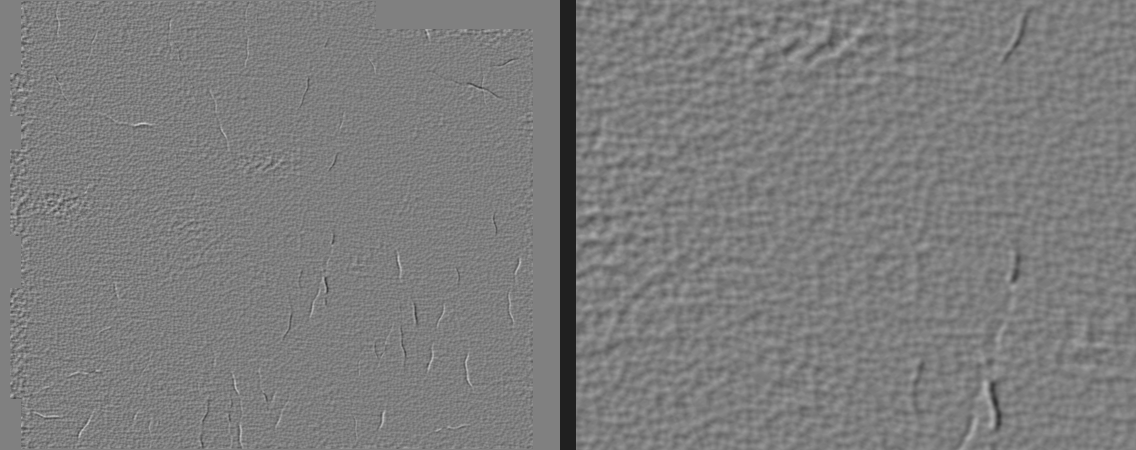
Left, the full canvas; right, a detail of the centre.
This texture map is drawn by a Shadertoy shader. Its source:

```glsl
#define BASE_GREY 0.494
#define BORDER_GREY 0.502
#define GRAIN_SCALE vec2(135.0, 165.0)
#define GRAIN_CONTRAST 0.115
#define STREAK_SCALE vec2(20.0, 125.0)
#define STREAK_CONTRAST 0.05
#define ROUGH_CONTRAST 0.26
#define CRACK_COUNT 58
#define CRACK_WIDTH 0.0021
#define CRACK_CONTRAST 0.27

vec2 hash2(vec2 p) {
    vec3 q = fract(p.xyx * vec3(0.1031, 0.1030, 0.0973));
    q += dot(q, q.yzx + 33.33);
    return fract((q.xx + q.yz) * q.zy);
}

// Distance to the nearest scattered cell point
float cellNoise(vec2 p) {
    vec2 cell = floor(p), f = fract(p);
    float nearest = 4.0;
    for (int y = -1; y <= 1; y++)
    for (int x = -1; x <= 1; x++) {
        vec2 o = vec2(x, y);
        vec2 r = o + hash2(cell + o + 50.0) - f;
        nearest = min(nearest, dot(r, r));
    }
    return sqrt(nearest);
}

// Relief: the noise minus a shifted copy of itself
float relief(vec2 p, vec2 shift) {
    return cellNoise(p + shift) - cellNoise(p - shift);
}

float boxDistance(vec2 p, vec2 low, vec2 high) {
    vec2 d = max(low - p, p - high);
    return max(d.x, d.y);
}

float blob(vec2 p, vec2 centre, vec2 radius) {
    vec2 d = (p - centre) / radius;
    return exp(-dot(d, d));
}

// Stepped outline of the scanned sheet, negative inside
float sheetDistance(vec2 p) {
    float d = boxDistance(p, vec2(0.047, 0.003), vec2(1.184, 0.998));
    d = min(d, boxDistance(p, vec2(0.023, 0.113), vec2(0.06, 0.360)));
    d = min(d, boxDistance(p, vec2(0.023, 0.476), vec2(0.06, 0.668)));
    d = min(d, boxDistance(p, vec2(0.023, 0.742), vec2(0.06, 0.838)));
    return max(d, -boxDistance(p, vec2(0.836, 0.935), vec2(2.0)));
}

// Thin embossed cracks, mostly upright, broken along their length
float cracks(vec2 p) {
    float sum = 0.0;
    for (int i = 0; i < CRACK_COUNT; i++) {
        float id = float(i);
        vec2 place = hash2(vec2(id, 7.0));
        vec2 form = hash2(vec2(id, 19.0));
        vec2 tone = hash2(vec2(id, 31.0));
        vec2 q = p - vec2(0.08 + 1.07 * fract(id * 0.618 + 0.1), pow(place.y, 1.2));
        if (i % 8 == 5) q = q.yx;

        float halfLength = mix(0.025, 0.13, form.x * form.x);
        float lean = (form.y - 0.45) * 0.9;
        float bend = (place.x - 0.5) * 3.5;
        float t = q.y;
        float path = lean * t + bend * t * t
                   + 0.0035 * sin(t * 55.0 + id) + 0.0015 * sin(t * 160.0 + id * 3.0);
        float d = (q.x - path) / sqrt(1.0 + pow(lean + 2.0 * bend * t, 2.0));
        d /= CRACK_WIDTH * mix(0.8, 1.25, tone.x);

        float fade = 1.0 - smoothstep(0.45 * halfLength, halfLength, abs(t));
        float wave = sin(t * 48.0 + id * 2.4) + 0.6 * sin(t * 131.0 + id);
        float broken = mix(0.25, 1.0, smoothstep(-0.8, 0.9, wave));
        float side = mix(1.0, -1.0, smoothstep(0.62, 0.72, tone.y + 0.12 * wave));
        float ridge = exp(-d * d) - 0.55 * exp(-pow(d + 1.9, 2.0));
        sum += ridge * side * fade * broken * mix(0.3, 1.0, tone.x);
    }
    return sum;
}

void mainImage(out vec4 fragColor, in vec2 fragCoord) {
    vec2 p = fragCoord / iResolution.y;
    float pixel = 1.0 / iResolution.y;
    float sheet = sheetDistance(p);

    // Fine grain and wavering horizontal streaks
    vec2 waved = p + vec2(0.0, 0.004 * sin(p.x * 9.0) + 0.002 * sin(p.x * 23.0 + p.y * 14.0));
    float grain = relief(waved * GRAIN_SCALE, vec2(0.22, -0.25));
    float streak = relief(waved * STREAK_SCALE + 9.0, vec2(0.0, 0.28));
    float coarse = relief(p * vec2(78.0, 98.0) + 31.0, vec2(0.2, -0.24));

    // Rough patches, with a noisier rim and left side
    float rim = exp(sheet / 0.009);
    float leftRim = 1.0 - smoothstep(0.045, 0.085, p.x);
    float rough = blob(p, vec2(0.14, 0.545), vec2(0.07, 0.035))
                + 0.8 * blob(p, vec2(0.59, 0.635), vec2(0.07, 0.028))
                + 0.5 * blob(p, vec2(0.79, 0.41), vec2(0.025, 0.02))
                + 0.3 * blob(p, vec2(0.42, 0.5), vec2(0.12, 0.1))
                + 0.4 * blob(p, vec2(1.08, 0.925), vec2(0.09, 0.022));
    float spots = 1.0 - smoothstep(0.05, 0.3, cellNoise(p * 7.0 + 3.0));
    rough += 0.22 * spots + 0.45 * rim + 0.5 * leftRim;
    float strength = mix(1.2, 0.82, smoothstep(0.1, 0.8, p.x));

    float value = BASE_GREY
                + strength * (GRAIN_CONTRAST * grain + STREAK_CONTRAST * streak)
                + (0.03 + ROUGH_CONTRAST * rough) * coarse
                + CRACK_CONTRAST * cracks(p);

    // Flat border outside the sheet
    float inside = 1.0 - smoothstep(-0.5 * pixel, 0.5 * pixel, sheet);
    value = mix(BORDER_GREY, clamp(value, 0.04, 0.96), inside);
    fragColor = vec4(vec3(value), 1.0);
}
```
